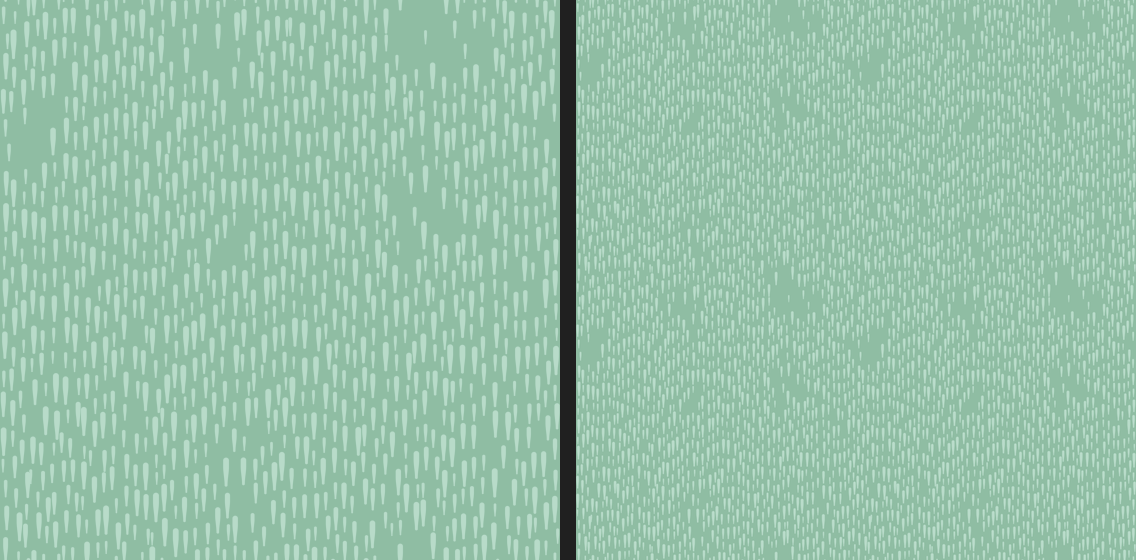
Left: one tile. Right: repeated 2 by 2.
Give the GLSL for this pattern, as a WebGL 1 fragment shader.

```glsl
precision highp float;
// Seamless pattern of pale, tapered vertical dashes scattered on sage green.

uniform vec2 u_resolution;

const vec3 GROUND = vec3(0.56, 0.74, 0.64);
const vec3 DASH = vec3(0.72, 0.86, 0.79);

const vec2 GRID = vec2(56.0, 10.0);    // lanes across, cells up each lane
const float SHORT_LENGTH = 0.0225;
const float LONG_LENGTH = 0.0530;
const float WIDTH_RATIO = 0.20;        // dash width over its length
const float TIP_RATIO = 0.50;          // lower tip radius over upper radius
const float JITTER = 0.40;             // sideways scatter, in lanes
const float MEANDER = 0.70;            // lane wander, in lanes
const float MEANDER_REPEATS = 9.0;
const float GAP_REPEATS = 6.0;
const float GAP_LEVEL = 0.46;          // higher leaves fewer bare patches
const float GAP_SPREAD = 0.60;

vec2 hash2(vec2 p) {
  vec3 q = fract(p.xyx * vec3(0.1031, 0.1030, 0.0973));
  q += dot(q, q.yzx + 33.33);
  return fract((q.xx + q.yz) * q.zy);
}

// Dot product of a wrapped lattice gradient with the offset from its corner.
float cornerSlope(vec2 cell, vec2 corner, vec2 f, float period) {
  float angle = 6.28319 * hash2(mod(cell + corner, period) + period * 7.0).x;
  return dot(vec2(cos(angle), sin(angle)), f - corner);
}

// Gradient noise that repeats after a whole number of lattice cells.
float gradientNoise(vec2 uv, float period) {
  vec2 p = uv * period;
  vec2 i = floor(p);
  vec2 f = p - i;
  vec2 s = f * f * f * (f * (f * 6.0 - 15.0) + 10.0);
  float low = mix(cornerSlope(i, vec2(0.0, 0.0), f, period),
                  cornerSlope(i, vec2(1.0, 0.0), f, period), s.x);
  float high = mix(cornerSlope(i, vec2(0.0, 1.0), f, period),
                   cornerSlope(i, vec2(1.0, 1.0), f, period), s.x);
  return mix(low, high, s.y);
}

// Distance to a dash standing on the origin: round top, narrowing to its foot.
float dashDistance(vec2 p, float len) {
  float radius = 0.5 * WIDTH_RATIO * len;
  float foot = radius * TIP_RATIO;
  float spine = len - radius - foot;
  float h = clamp((p.y - foot) / spine, 0.0, 1.0);
  float taper = mix(TIP_RATIO, 1.0, smoothstep(0.0, 0.75, h));
  return length(p - vec2(0.0, foot + h * spine)) - radius * taper;
}

// Nearest dash of one lane; each cell stacks two dashes of varied length.
float laneDistance(vec2 uv, float lane) {
  float wrappedLane = mod(lane, GRID.x);
  float offset = hash2(vec2(wrappedLane, 91.0)).x;
  float y = (uv.y + offset) * GRID.y;
  float row = floor(y);
  vec2 id = vec2(wrappedLane, mod(row, GRID.y));
  vec2 center = vec2((lane + 0.5) / GRID.x, (row + 0.5) / GRID.y - offset);

  // Coherent wander of neighbouring lanes, and patches left bare.
  float wander = MEANDER * gradientNoise(center, MEANDER_REPEATS);
  float bareness = gradientNoise(center, GAP_REPEATS);

  float share = hash2(id + 17.0).x;
  float cellHeight = 1.0 / GRID.y;
  float slack = cellHeight - SHORT_LENGTH - LONG_LENGTH;
  float nearest = 1.0;
  for (int k = 0; k < 2; k++) {
    float upper = float(k);
    vec2 rnd = hash2(id + 37.0 + 80.0 * upper);
    float chance = hash2(id + 211.0 + 60.0 * upper).y - 0.5;
    float len = mix(SHORT_LENGTH, LONG_LENGTH, mix(share, 1.0 - share, upper));
    float margin = slack * (0.08 + 0.42 * rnd.y);
    float base = mix(margin, cellHeight - len - margin, upper);
    float shift = wander + JITTER * (rnd.x - 0.5);
    vec2 p = vec2(uv.x - center.x - shift / GRID.x, (y - row) / GRID.y - base);
    if (bareness + GAP_SPREAD * chance < GAP_LEVEL) {
      nearest = min(nearest, dashDistance(p, len));
    }
  }
  return nearest;
}

void main() {
  vec2 uv = gl_FragCoord.xy / u_resolution;
  float lane = floor(uv.x * GRID.x);

  // Dashes may stray into the lanes beside their own.
  float d = 1.0;
  for (int i = -1; i <= 1; i++) {
    d = min(d, laneDistance(uv, lane + float(i)));
  }

  float pixel = 1.0 / min(u_resolution.x, u_resolution.y);
  float coverage = 1.0 - smoothstep(-0.75 * pixel, 0.75 * pixel, d);
  gl_FragColor = vec4(mix(GROUND, DASH, coverage), 1.0);
}
```
